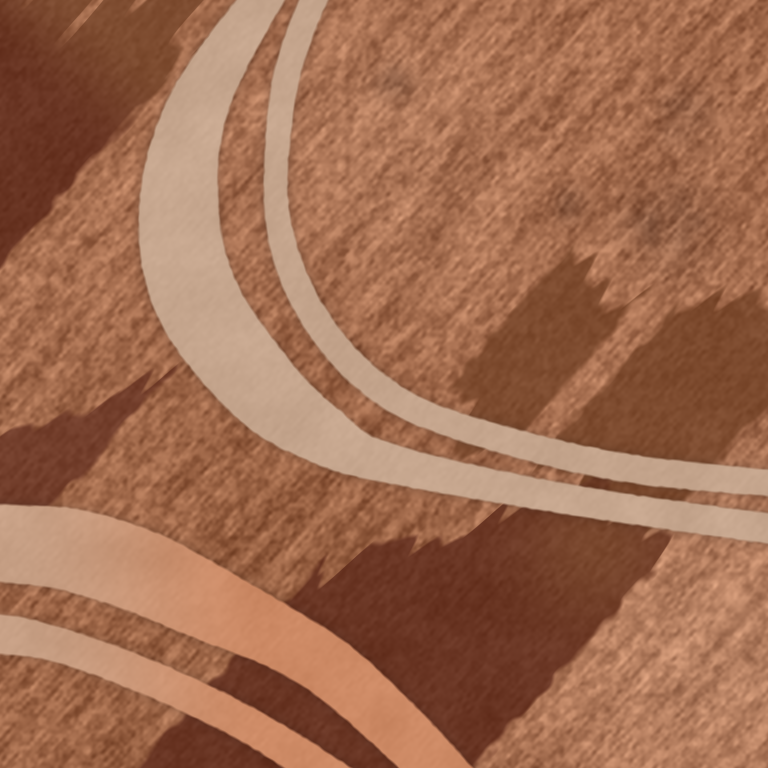
Give the GLSL for this texture, as a WebGL 2 fragment shader.

```glsl
#version 300 es
precision highp float;
// Diagonal woven cloth with ragged brown patches and pale curved bands.
uniform vec2 u_resolution;
out vec4 outColor;

const float WEAVE_ANGLE = 0.838;
const float GRAIN = 0.27;
const float STREAK = 0.13;
const float RAGGED = 0.085;
const float EDGE = 0.0022;
const int STEPS = 5;
const int N = 9;

const vec3 CLOTH = vec3(0.645, 0.425, 0.305);
const vec3 CLOTH_LIT = vec3(0.73, 0.52, 0.40);
const vec3 CLOTH_DEEP = vec3(0.57, 0.355, 0.235);
const vec3 PATCH_RED = vec3(0.41, 0.205, 0.135);
const vec3 PATCH_OLIVE = vec3(0.49, 0.295, 0.185);
const vec3 SMUDGE = vec3(0.43, 0.27, 0.19);
const vec3 BAND_PALE = vec3(0.775, 0.65, 0.555);
const vec3 BAND_PEACH = vec3(0.80, 0.535, 0.39);

// Band spines: x, y, half width
const vec3 WIDE_ARC[N] = vec3[N](
  vec3(0.368, 1.04, 0.022), vec3(0.264, 0.876, 0.038), vec3(0.233, 0.74, 0.051),
  vec3(0.255, 0.613, 0.056), vec3(0.341, 0.495, 0.051), vec3(0.419, 0.435, 0.039),
  vec3(0.501, 0.398, 0.026), vec3(0.75, 0.348, 0.0195), vec3(1.05, 0.305, 0.02));
const vec3 THIN_ARC[N] = vec3[N](
  vec3(0.425, 1.04, 0.017), vec3(0.375, 0.909, 0.0175), vec3(0.359, 0.766, 0.0155),
  vec3(0.371, 0.672, 0.0175), vec3(0.413, 0.581, 0.0185), vec3(0.482, 0.504, 0.0185),
  vec3(0.579, 0.451, 0.0175), vec3(0.8, 0.393, 0.0185), vec3(1.05, 0.367, 0.0165));
const vec3 WIDE_LOW[N] = vec3[N](
  vec3(-0.05, 0.295, 0.05), vec3(0.025, 0.291, 0.051), vec3(0.098, 0.283, 0.054),
  vec3(0.189, 0.254, 0.054), vec3(0.273, 0.214, 0.049), vec3(0.368, 0.168, 0.041),
  vec3(0.449, 0.115, 0.039), vec3(0.569, 0.0, 0.035), vec3(0.64, -0.085, 0.033));
const vec3 THIN_LOW[N] = vec3[N](
  vec3(-0.05, 0.178, 0.027), vec3(0.02, 0.172, 0.025), vec3(0.078, 0.16, 0.0225),
  vec3(0.163, 0.13, 0.023), vec3(0.254, 0.091, 0.023), vec3(0.332, 0.051, 0.023),
  vec3(0.414, 0.0, 0.024), vec3(0.5, -0.06, 0.024), vec3(0.6, -0.14, 0.024));

float hash(vec2 p) {
  vec3 q = fract(p.xyx * 0.1031);
  q += dot(q, q.yzx + 33.33);
  return fract((q.x + q.y) * q.z);
}

float noise(vec2 p) {
  vec2 i = floor(p), f = fract(p);
  f = f * f * (3.0 - 2.0 * f);
  return mix(mix(hash(i), hash(i + vec2(1, 0)), f.x),
             mix(hash(i + vec2(0, 1)), hash(i + vec2(1, 1)), f.x), f.y);
}

vec3 spline(vec3 a, vec3 b, vec3 c, vec3 d, float t) {
  return b + 0.5 * t * (c - a + t * (2.0 * a - 5.0 * b + 4.0 * c - d + t * (3.0 * (b - c) + d - a)));
}

// Signed distance to a tapering band along a spline
float band(vec2 p, vec3 k[N]) {
  float d = 9.0;
  vec3 a = k[0];
  for (int i = 0; i < N - 1; i++) {
    for (int j = 1; j <= STEPS; j++) {
      vec3 b = spline(k[max(i - 1, 0)], k[i], k[i + 1], k[min(i + 2, N - 1)], float(j) / float(STEPS));
      vec2 ab = b.xy - a.xy;
      float h = clamp(dot(p - a.xy, ab) / dot(ab, ab), 0.0, 1.0);
      d = min(d, length(p - a.xy - ab * h) - mix(a.z, b.z, h));
      a = b;
    }
  }
  return d;
}

// Patch bounded across (lo, hi) and along the weave (start, end)
float patchMask(vec2 w, float lo, float hi, float start, float end) {
  float side = min(w.y - lo, hi - w.y) + 0.012 * (noise(w * vec2(45, 90)) - 0.5);
  float tip = min(w.x - start, end - w.x) + RAGGED * (noise(w * vec2(4, 85)) - 0.5);
  return smoothstep(-0.004, 0.005, side) * smoothstep(-0.006, 0.01, tip);
}

float blob(vec2 p, vec2 c, float r) { return exp(-dot(p - c, p - c) / (r * r)); }

void main() {
  vec2 p = gl_FragCoord.xy / u_resolution;
  float ca = cos(WEAVE_ANGLE), sa = sin(WEAVE_ANGLE);
  vec2 w = vec2(ca * p.x + sa * p.y, ca * p.y - sa * p.x);  // along, across

  // Cloth tones, threads and smudges
  float grain = 0.6 * noise(w * vec2(75, 210)) + 0.4 * noise(p * 190.0 + 7.0) - 0.5;
  float streak = noise(w * vec2(9, 75) + 20.0) - 0.5;
  vec3 col = mix(CLOTH, CLOTH_LIT, 0.8 * blob(p, vec2(0.95, 0.15), 0.25) + 0.35 * blob(p, vec2(0.5, 0.8), 0.2));
  col = mix(col, CLOTH_DEEP, 0.6 * blob(p, vec2(0.36, 0.33), 0.22) + 0.5 * blob(p, vec2(0.1, 0.08), 0.2));
  float spots = 0.6 * blob(p, vec2(0.515, 0.89), 0.025) + 0.5 * blob(p, vec2(0.742, 0.733), 0.022)
    + 0.6 * blob(p, vec2(0.87, 0.71), 0.055) + 0.4 * blob(p, vec2(0.89, 0.85), 0.04);
  col = mix(col, SMUDGE, spots * (0.6 + 0.8 * noise(p * 45.0)));
  col += (GRAIN * grain + STREAK * streak) * vec3(1.0, 0.9, 0.8);

  // Ragged brown patches
  float corner = patchMask(w, 0.437, 0.8, 0.2, 1.6);
  float flecks = smoothstep(0.74, 0.8, w.x) * smoothstep(0.1, 0.25, streak);
  float left = patchMask(w, 0.178, 0.3, 0.0, 0.5 - 1.85 * (w.y - 0.188));
  float right = max(patchMask(w, -0.212, -0.1, 0.73, 1.005),
                    patchMask(w, -0.428, -0.25, 0.78, 1.045 - 0.7 * (w.y + 0.25)));
  float low = patchMask(w, -0.46, -0.13, -1.0, min(0.45 - 1.75 * (w.y + 0.13), 0.8));
  float faint = 0.07 * grain + 0.03 * (noise(p * 14.0) - 0.5);
  vec3 cornerCol = mix(PATCH_RED, PATCH_OLIVE, smoothstep(0.68, 0.82, w.x));
  vec3 lowCol = mix(PATCH_RED, PATCH_OLIVE, 0.8 * blob(p, vec2(0.78, 0.29), 0.1));
  col = mix(col, cornerCol + faint, corner * (1.0 - 0.8 * flecks));
  col = mix(col, PATCH_RED + 0.02 + faint, 0.92 * left);
  col = mix(col, PATCH_OLIVE - 0.015 + faint, 0.93 * right);
  col = mix(col, lowCol + faint, low);

  // Pale bands with a thin dark rim
  float upper = min(band(p, WIDE_ARC), band(p, THIN_ARC));
  float lower = min(band(p, WIDE_LOW), band(p, THIN_LOW));
  float d = min(upper, lower) + 0.0015 * (noise(p * 130.0) - 0.5);
  float peach = lower < upper ? 0.2 + 0.8 * smoothstep(0.0, 0.36, p.x) : 0.0;
  vec3 bandCol = mix(BAND_PALE, BAND_PEACH, peach) + 0.04 * (noise(p * 18.0) - 0.5) + 0.035 * grain;
  float soft = max(EDGE, 0.75 / u_resolution.y);
  col *= 1.0 - 0.14 * exp(-max(d, 0.0) / 0.005);
  col = mix(bandCol, col, smoothstep(-soft, soft, d));
  outColor = vec4(clamp(col, 0.0, 1.0), 1.0);
}
```
